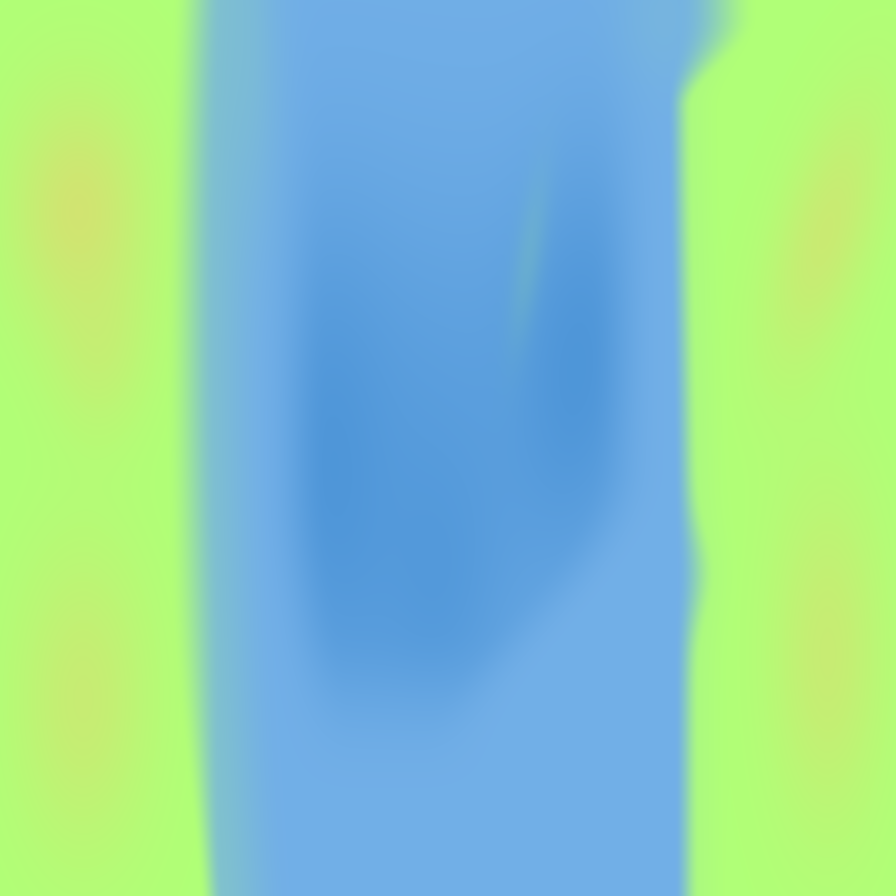
Give the GLSL for this background, as a three.js fragment shader.

```glsl
// Soft blue channel with dark shaded lobes between two lime banks with amber glows.
varying vec2 vUv;

// Elliptical gaussian glow, sheared sideways by tilt.
float glow(vec2 p, vec2 center, vec2 radius, float tilt) {
  vec2 d = p - center;
  d.x -= tilt * d.y;
  d /= radius;
  return exp(-dot(d, d));
}

// Joins two soft coverages without a hard seam.
float blend(float a, float b) {
  return 1.0 - (1.0 - a) * (1.0 - b);
}

// Dark lobes inside the channel, bounded by a curved outline.
float channelShade(vec2 p) {
  float shade = 0.85 * glow(p, vec2(0.37, 0.48), vec2(0.085, 0.28), -0.03);
  shade = blend(shade, 0.88 * glow(p, vec2(0.645, 0.59), vec2(0.085, 0.24), 0.06));
  shade = blend(shade, 0.65 * glow(p, vec2(0.49, 0.35), vec2(0.085, 0.19), 0.0));
  shade = blend(shade, 0.45 * glow(p, vec2(0.49, 0.56), vec2(0.14, 0.27), 0.0));
  float leftRim = 0.305 + 0.03 * (1.0 - smoothstep(0.12, 0.45, p.y));
  float rightRim = 0.725 - 0.19 * (1.0 - smoothstep(0.15, 0.48, p.y));
  shade *= smoothstep(leftRim - 0.025, leftRim + 0.06, p.x);
  shade *= 1.0 - smoothstep(rightRim - 0.065, rightRim + 0.025, p.x);
  return shade * smoothstep(0.1, 0.3, p.y);
}

// Left bank: gently bowed edge with a faint spill into the blue.
float leftBank(vec2 p) {
  float h = p.y - 0.5;
  float d = p.x - (0.213 + 0.06 * h * h - 0.016 * h);
  float soft = mix(0.013, 0.028, smoothstep(0.0, 0.35, p.y));
  float spill = 0.24 * (1.0 - smoothstep(0.0, 0.09, d));
  return blend(1.0 - smoothstep(-soft, soft, d), spill);
}

// Right bank: crisp edge with a blurred notch at the top and a small one below.
float rightBank(vec2 p) {
  float topNotch = smoothstep(0.88, 0.98, p.y);
  float lowNotch = exp(-pow((p.y - 0.36) / 0.06, 2.0));
  float edge = 0.767 - 0.008 * smoothstep(0.4, 0.9, p.y) + 0.042 * topNotch + 0.01 * lowNotch;
  float soft = 0.014 + 0.03 * topNotch + 0.008 * lowNotch;
  float bank = smoothstep(-soft, soft, p.x - edge);
  return bank * mix(0.92, 1.0, smoothstep(0.0, 0.05, p.x - edge));
}

// Amber warmth on both banks.
float bankWarmth(vec2 p) {
  float warmth = 0.88 * glow(p, vec2(0.088, 0.765), vec2(0.078, 0.135), 0.0);
  warmth = blend(warmth, 0.42 * glow(p, vec2(0.112, 0.61), vec2(0.055, 0.1), 0.0));
  warmth = blend(warmth, 0.62 * glow(p, vec2(0.093, 0.22), vec2(0.075, 0.17), 0.0));
  warmth = blend(warmth, 0.68 * glow(p, vec2(0.922, 0.74), vec2(0.055, 0.15), 0.25));
  return blend(warmth, 0.62 * glow(p, vec2(0.924, 0.27), vec2(0.062, 0.19), 0.0));
}

void main() {
  vec3 paleBlue = vec3(0.445, 0.685, 0.905);
  vec3 deepBlue = vec3(0.290, 0.575, 0.840);
  vec3 lime = vec3(0.690, 1.000, 0.465);
  vec3 amber = vec3(0.835, 0.880, 0.440);

  vec3 color = mix(paleBlue, deepBlue, channelShade(vUv));

  // Thin leaning streak and faint upper tints of green in the blue.
  float tint = 0.13 * glow(vUv, vec2(0.59, 0.71), vec2(0.016, 0.1), 0.14);
  tint += 0.1 * glow(vUv, vec2(0.285, 0.93), vec2(0.03, 0.2), 0.0);
  tint += 0.07 * glow(vUv, vec2(0.74, 0.98), vec2(0.05, 0.08), 0.0);
  color = mix(color, lime, tint);

  vec3 bank = mix(lime, amber, bankWarmth(vUv));
  color = mix(color, bank, blend(leftBank(vUv), rightBank(vUv)));
  gl_FragColor = vec4(color, 1.0);
}
```
